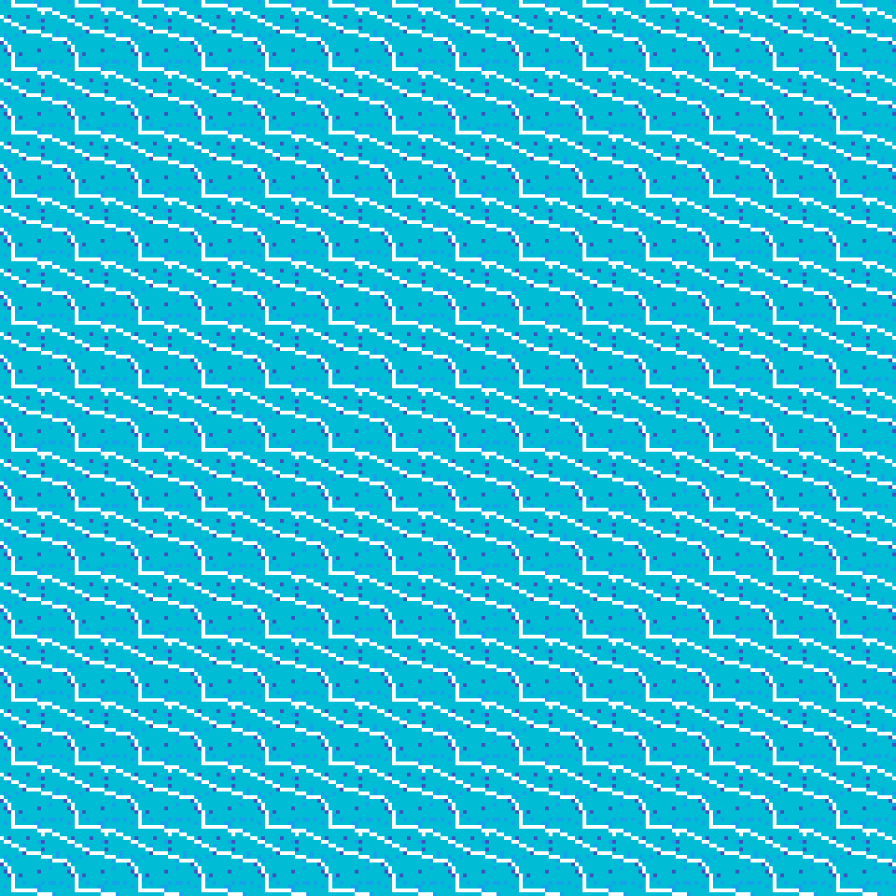
Give the GLSL for this pattern, as a three.js fragment shader.

```glsl
// Rows of stepped white wave crests with blue specks on a cyan square grid.
varying vec2 vUv;

const float CELLS = 240.0;             // grid cells across the canvas
const float TILE = 17.0;               // cells in one repeat
const vec2 TILE_START = vec2(3.0, 1.0);
const float SHORT_ROW = 136.0;         // one cell row is skipped here
const float SPECK_DENSITY = 0.085;
const int SAMPLES = 4;                 // smoothing samples per side
const vec3 WATER = vec3(0.005, 0.738, 0.835);
const vec3 FOAM = vec3(1.0);
const vec3 SPECK = vec3(0.08, 0.64, 0.91);
const vec3 DEEP_DOT = vec3(0.23, 0.33, 0.74);

float hash(vec2 p) {
  vec3 q = fract(vec3(p.xyx) * 0.1031);
  q += dot(q, q.yzx + 33.33);
  return fract((q.x + q.y) * q.z);
}

// First foam row in each column: flat foot, slope, then a steep crest.
float crestRow(float column) {
  if (column < 7.0) return 0.0;
  if (column < 11.0) return 1.0;
  if (column < 21.0) return floor((column - 7.0) / 2.0);
  if (column < 32.0) return 7.0 + floor((column - 21.0) / 3.4);
  if (column < 34.0) return column - 22.0;
  return column < 35.0 ? 13.0 : TILE;
}

bool isAt(vec2 cell, float column, float row) {
  return distance(cell, vec2(column, row)) < 0.5;
}

// Each wave is two tiles long, so neighbouring waves overlap in a tile.
bool isFoam(vec2 cell) {
  for (int i = 0; i < 3; i++) {
    float column = cell.x + TILE * float(i);
    float top = crestRow(column);
    float bottom = max(top, crestRow(column + 1.0) - 1.0);
    if (column < 32.0) bottom = top;
    if (column < 35.0 && cell.y >= top && cell.y <= bottom) return true;
  }
  return isAt(cell, 8.0, 2.0);
}

bool isDeepDot(vec2 cell) {
  bool shade = isAt(cell, 14.0, 10.0) || isAt(cell, 15.0, 12.0) || isAt(cell, 16.0, 13.0);
  bool slope = isAt(cell, 4.0, 3.0) || isAt(cell, 16.0, 3.0) || isAt(cell, 8.0, 4.0);
  bool trough = isAt(cell, 3.0, 7.0) || isAt(cell, 8.0, 6.0);
  bool belly = isAt(cell, 7.0, 12.0) || isAt(cell, 2.0, 13.0);
  return shade || slope || trough || belly;
}

vec3 waveColor(vec2 uv) {
  vec2 grid = floor(vec2(uv.x, 1.0 - uv.y) * CELLS);
  grid.y += step(SHORT_ROW, grid.y);
  vec2 cell = floor(mod(grid - TILE_START + 0.5, TILE));
  if (isFoam(cell)) return FOAM;
  if (isDeepDot(cell)) return DEEP_DOT;
  return hash(cell + 5.0) < SPECK_DENSITY ? SPECK : WATER;
}

void main() {
  // Average over the area of one screen sample to soften cell edges.
  vec2 footprint = fwidth(vUv);
  vec3 color = vec3(0.0);
  for (int y = 0; y < SAMPLES; y++) {
    for (int x = 0; x < SAMPLES; x++) {
      vec2 offset = (vec2(float(x), float(y)) + 0.5) / float(SAMPLES) - 0.5;
      color += waveColor(vUv + offset * footprint);
    }
  }
  gl_FragColor = vec4(color / float(SAMPLES * SAMPLES), 1.0);
}
```
